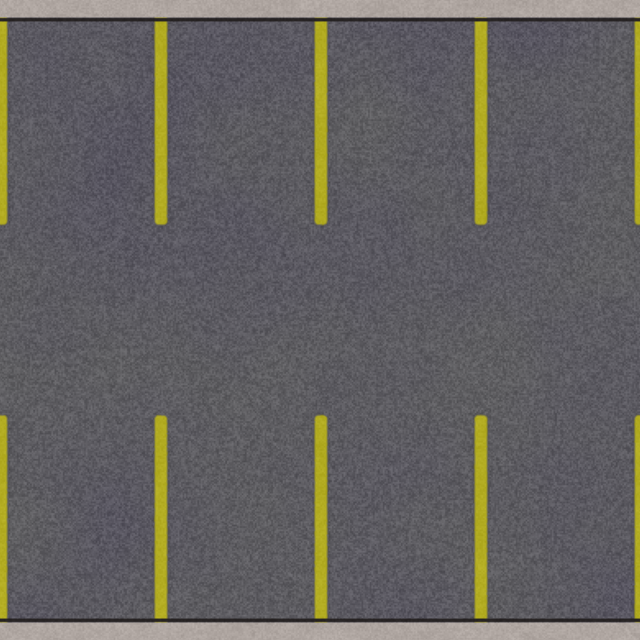
Write a Shadertoy shader that draws this pattern.

```glsl
// Draws a two-row car park: grainy asphalt, yellow bay stripes and pale kerbs.

const float BAY_WIDTH = 0.25;
const float STRIPE_OFFSET = 0.0015;
const float STRIPE_HALF_WIDTH = 0.0097;
const float STRIPE_END = 0.351;
const float KERB_WIDTH = 0.0275;
const float GUTTER_CENTER = 0.0308;
const float GUTTER_HALF_WIDTH = 0.0027;

const vec3 ASPHALT_COOL = vec3(0.355, 0.345, 0.390);
const vec3 ASPHALT_WARM = vec3(0.362, 0.360, 0.372);
const vec3 PAINT = vec3(0.700, 0.675, 0.130);
const vec3 KERB = vec3(0.685, 0.650, 0.630);
const vec3 GUTTER = vec3(0.150, 0.135, 0.135);

// Sine-free hash of a lattice cell, 0 to 1
float hash(vec2 cell) {
    vec3 h = fract(cell.xyx * 0.1031);
    h += dot(h, h.yzx + 33.33);
    return fract((h.x + h.y) * h.z);
}

// Smooth value noise, 0 to 1
float valueNoise(vec2 p) {
    vec2 cell = floor(p);
    vec2 f = fract(p);
    f = f * f * (3.0 - 2.0 * f);
    float low = mix(hash(cell), hash(cell + vec2(1.0, 0.0)), f.x);
    float high = mix(hash(cell + vec2(0.0, 1.0)), hash(cell + vec2(1.0)), f.x);
    return mix(low, high, f.y);
}

// Octaves of noise, centred on zero
float layeredNoise(vec2 p, float frequency) {
    float sum = 0.0;
    float weight = 0.5;
    for (int i = 0; i < 3; i++) {
        sum += weight * (valueNoise(p * frequency + float(i) * 17.3) - 0.5);
        frequency *= 2.0;
        weight *= 0.5;
    }
    return sum;
}

// Fine aggregate, centred on zero
float grain(vec2 p) {
    float coarse = valueNoise(p * 210.0 + 5.7) - 0.5;
    float fine = valueNoise(p * 390.0 + 41.2) - 0.5;
    return 0.45 * coarse + 0.85 * fine;
}

float roundedBox(vec2 p, vec2 halfSize, float radius) {
    vec2 q = abs(p) - halfSize + radius;
    return length(max(q, 0.0)) + min(max(q.x, q.y), 0.0) - radius;
}

// Coverage of a shape from its signed distance
float coverage(float dist, float blur) {
    return 1.0 - smoothstep(-blur, blur, dist);
}

// Signed distance to the nearest bay stripe
float stripeDistance(float x, float edge) {
    float across = mod(x - STRIPE_OFFSET + 0.5 * BAY_WIDTH, BAY_WIDTH) - 0.5 * BAY_WIDTH;
    vec2 p = vec2(across, edge - 0.5 * STRIPE_END);
    return roundedBox(p, vec2(STRIPE_HALF_WIDTH, 0.5 * STRIPE_END), 0.006);
}

vec3 asphalt(vec2 uv, float speckle) {
    float patches = layeredNoise(uv, 5.0);
    vec3 base = mix(ASPHALT_COOL, ASPHALT_WARM, clamp(0.5 + 2.0 * patches, 0.0, 1.0));
    return base + 0.035 * patches + 0.115 * speckle;
}

void mainImage(out vec4 fragColor, in vec2 fragCoord) {
    vec2 uv = fragCoord / iResolution.xy;
    float pixel = 1.0 / min(iResolution.x, iResolution.y);
    float blur = max(0.0024, pixel);
    float edge = min(uv.y, 1.0 - uv.y);
    float speckle = grain(uv);

    // Road surface
    vec3 color = asphalt(uv, speckle);

    // Bay stripes with a soiled rim and slightly ragged paint
    float stripe = stripeDistance(uv.x, edge) + 0.0012 * speckle;
    color *= 1.0 - 0.10 * coverage(stripe - 0.003, 0.004);
    vec3 paint = PAINT + 0.05 * speckle + 0.04 * layeredNoise(uv, 30.0);
    color = mix(color, paint, coverage(stripe, blur));

    // Kerbs, then the dark gutter beside them
    vec3 kerb = KERB + 0.07 * speckle + 0.05 * layeredNoise(uv, 40.0);
    color = mix(color, kerb, coverage(edge - KERB_WIDTH, max(0.0012, pixel)));
    float gutter = abs(edge - GUTTER_CENTER) - GUTTER_HALF_WIDTH;
    color = mix(color, GUTTER + 0.03 * speckle, coverage(gutter, max(0.0014, pixel)));

    fragColor = vec4(clamp(color, 0.0, 1.0), 1.0);
}
```
